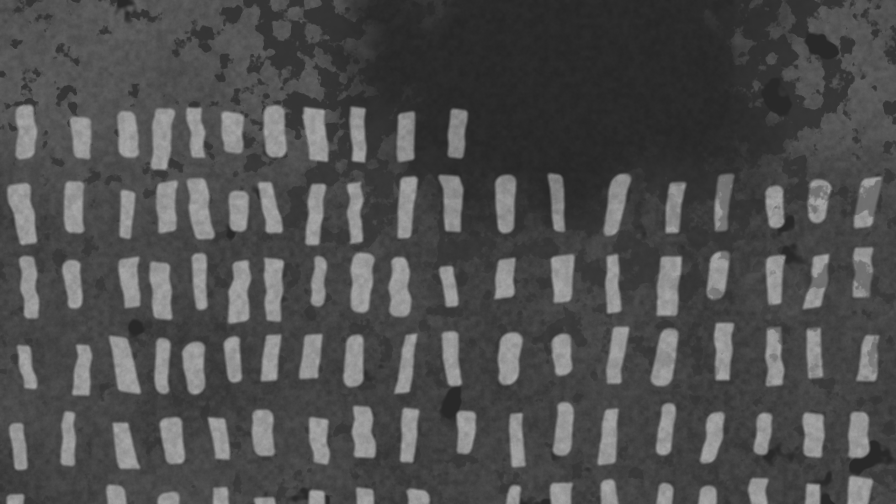
Write a Shadertoy shader that draws this pattern.

```glsl
// Layout, in units of canvas height
const int ROWS = 6;
const int COLUMNS = 19;
const float TOP_ROW_Y = 0.741;
const float ROW_PITCH = 0.1514;
const float ROW_SLOPE = -0.013;
const float COLUMN_START = 0.053;
const float COLUMN_PITCH = 0.0926;
const float LOW_START = 0.042;
const float LOW_PITCH = 0.0977;

// Brush strokes
const vec2 STROKE_MIN = vec2(0.0125, 0.039);
const vec2 STROKE_MAX = vec2(0.0210, 0.062);
const vec2 JITTER = vec2(0.020, 0.024);
const float EDGE_BLUR = 0.0042;
const float STROKE_TONE = 0.61;
const float WORN_TONE = 0.40;

// Wall
const vec2 STAIN_CENTER = vec2(1.12, 0.89);
const vec2 STAIN_RADIUS = vec2(0.46, 0.36);
const vec2 SCUFF_CENTER = vec2(1.54, 0.425);
const float STAIN_TONE = 0.165;
const float FLAKE_TONE = 0.195;
const float LOW_TONE = 0.265;
const float HIGH_TONE = 0.335;

vec3 hash3(vec2 p) {
    vec3 q = fract(p.xyx * vec3(0.1031, 0.1030, 0.0973));
    q += dot(q, q.yxz + 33.33);
    return fract((q.xxy + q.yzz) * q.zyx);
}

float noise(vec2 p) {
    vec2 i = floor(p), f = fract(p);
    f = f * f * (3.0 - 2.0 * f);
    float low = mix(hash3(i).x, hash3(i + vec2(1, 0)).x, f.x);
    float high = mix(hash3(i + vec2(0, 1)).x, hash3(i + vec2(1, 1)).x, f.x);
    return mix(low, high, f.y);
}

float fbm(vec2 p) {
    float sum = 0.0, gain = 0.53;
    for (int i = 0; i < 4; i++) {
        sum += gain * noise(p);
        p = mat2(1.6, 1.2, -1.2, 1.6) * p + 17.3;
        gain *= 0.5;
    }
    return sum;
}

float bell(float x) { return exp(-x * x); }

// Upper rows crowd together left of the middle; lower rows are even
float columnX(int row, float c) {
    if (row > 3) return LOW_START + LOW_PITCH * c;
    return COLUMN_START + COLUMN_PITCH * c
        - 0.0856 * bell((c - 8.5) / 4.5) + 0.0278 * bell((c - 2.0) / 1.3);
}

bool isPainted(int row, int column) {
    if (row == 0) return column < 11;
    if (row == 5 && (column == 1 || column == 9)) return false;
    return row < 4 || column < 18;
}

// Signed distance to one uneven, leaning dab
float strokeDistance(vec2 q, vec3 shape, vec3 bend) {
    vec2 size = mix(STROKE_MIN, STROKE_MAX, shape.xy);
    float lean = (shape.z - 0.5) * 0.30;
    q.x -= lean * q.y;
    q.x += (noise(vec2(q.y * 38.0 + 9.0, bend.x * 90.0)) - 0.5) * 0.008;
    size.x *= 1.0 + (bend.y - 0.5) * 0.4 * q.y / size.y;
    q.y += (bend.x - 0.5) * 0.35 * q.x;
    float radius = size.x * mix(0.25, 0.95, bend.z * bend.z);
    vec2 d = abs(q) - size + radius;
    return length(max(d, 0.0)) + min(max(d.x, d.y), 0.0) - radius;
}

float strokeMask(vec2 p) {
    float blur = max(EDGE_BLUR, 0.8 / iResolution.y);
    float mask = 0.0;
    for (int r = 0; r < ROWS; r++) {
        float rowY = TOP_ROW_Y - ROW_PITCH * float(r) - ROW_SLOPE * (p.x - 0.89);
        if (abs(p.y - rowY) > 0.09) continue;
        for (int c = 0; c < COLUMNS; c++) {
            if (!isPainted(r, c)) continue;
            vec2 id = vec2(c, r);
            vec3 shape = hash3(id + 7.0), bend = hash3(id + 61.0);
            vec2 q = p - vec2(columnX(r, float(c)), rowY);
            q -= (hash3(id + 133.0).xy - 0.5) * JITTER;
            q.x -= (0.10 * p.x - 0.07) * q.y;
            float d = strokeDistance(q, shape, bend);
            mask = max(mask, 1.0 - smoothstep(-blur, blur, d));
        }
    }
    return mask;
}

void mainImage(out vec4 fragColor, in vec2 fragCoord) {
    vec2 p = fragCoord / iResolution.y;
    float flecks = fbm(p * 34.0);
    float grain = fbm(p * 95.0) - 0.5;

    // Mottled wall, flaking more toward the stain
    float reach = length((p - STAIN_CENTER) / STAIN_RADIUS);
    float height = smoothstep(0.50, 0.85, p.y);
    float tone = mix(LOW_TONE, HIGH_TONE, height);
    tone += (fbm(p * 5.0) - 0.5) * 0.09 + grain * 0.10;
    float limit = mix(0.42, 0.69, smoothstep(0.7, 1.9, reach));
    float flake = smoothstep(limit - 0.05, limit + 0.05, flecks);
    tone = mix(tone, FLAKE_TONE, flake * mix(0.6, 0.9, height));
    tone = mix(tone, 0.16, smoothstep(0.73, 0.79, fbm(p * 11.0 + 4.0)));

    // Dark stain with a ragged rim
    float rim = reach + (fbm(p * 8.0) - 0.5) * 0.6;
    float stain = 1.0 - smoothstep(0.60, 1.15, rim);
    tone = mix(tone, STAIN_TONE + grain * 0.04, stain);

    // Faint round scuff
    float scuff = length(p - SCUFF_CENTER);
    tone += 0.06 * bell((scuff - 0.052) / 0.012) * flecks;

    // Chalky paint, worn on the right and dulled by the stain
    float paint = STROKE_TONE + grain * 0.16 - 0.08 * stain;
    float wear = smoothstep(1.20, 1.50, p.x) * smoothstep(0.15, 0.35, p.y);
    paint = mix(paint, WORN_TONE, wear * smoothstep(0.50, 0.64, flecks) * 0.8);
    tone = mix(tone, paint, strokeMask(p) * 0.97);

    fragColor = vec4(vec3(tone), 1.0);
}
```
